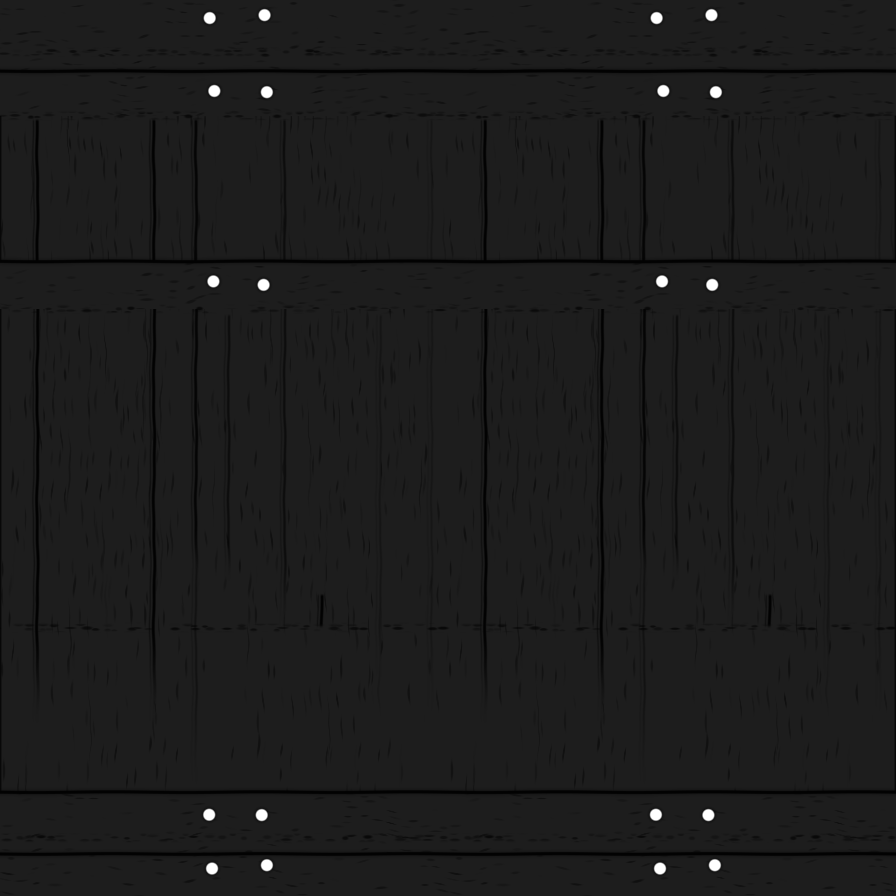
A Shadertoy shader for this texture:

```glsl
// Dark timber wall: upright boards between horizontal rails, fixed by pale bolts.
// Two repeats across, one down. Grain is stretched cellular noise, bent by
// layered sines; joints, seams and bolts are distance functions.

const vec3 WOOD  = vec3(0.112);
const vec3 GRAIN = vec3(0.05);
const vec3 GAP   = vec3(0.008);
const vec3 BOLT  = vec3(1.0);

const float TAU = 6.28319;
const float TILE = 0.5;             // width of one repeat
const float SEAM_WIDTH = 0.0019;    // half widths
const float JOINT_WIDTH = 0.0016;
const float BOLT_RADIUS = 0.0066;
const float BOLT_X = 0.2367;
const float BOLT_GAP = 0.0586;

// Heights of the deep seams, the worn rail edges and the bolt rows
const float SEAMS[4] = float[](0.9206, 0.7083, 0.1159, 0.0469);
const float WORN[5] = float[](0.942, 0.871, 0.655, 0.2995, 0.065);
const float BOLT_ROWS[5] = float[](0.9815, 0.8978, 0.684, 0.0905, 0.0325);

// Board joints: x, top, bottom, strength
const vec4 JOINTS[9] = vec4[](
    vec4(0.0417, 0.868, 0.19, 1.0), vec4(0.1719, 0.868, 0.19, 1.0),
    vec4(0.2188, 0.868, 0.33, 0.9), vec4(0.2188, 0.868, 0.12, 0.4),
    vec4(0.3177, 0.868, 0.29, 0.6), vec4(0.2552, 0.650, 0.35, 0.6),
    vec4(0.3594, 0.338, 0.298, 1.0), vec4(0.4245, 0.650, 0.24, 0.3),
    vec4(0.4818, 0.868, 0.20, 0.25));

float hash(vec2 p, float seed) {
    return fract(sin(dot(p, vec2(127.1, 311.7)) + seed * 74.7) * 43758.5);
}

// Antialiased line of half width w at distance d
float line(float d, float w) {
    float px = 1.0 / iResolution.y;
    return 1.0 - smoothstep(w - px, w + px, abs(d));
}

// Cellular flecks: one soft ellipse per cell, wrapped to the repeat
float flecks(vec2 p, vec2 cells, vec2 size, float density, float seed) {
    vec2 g = p * cells;
    float ink = 0.0;
    for (int j = -1; j <= 1; j++)
    for (int i = -1; i <= 1; i++) {
        vec2 id = floor(g) + vec2(i, j);
        vec2 key = mod(id, vec2(cells.x * TILE, cells.y));
        vec2 rnd = vec2(hash(key, seed), hash(key, seed + 1.0));
        vec2 d = (g - id - 0.15 - 0.7 * rnd) / cells;
        vec2 radius = size * mix(vec2(0.5), vec2(1.0), rnd.yx);
        float chance = hash(key, seed + 2.0);
        float tone = mix(0.3, 1.0, hash(key, seed + 3.0));
        float shape = 1.0 - smoothstep(0.4, 1.2, length(d / radius));
        ink = max(ink, shape * tone * smoothstep(chance, chance + 0.08, density));
    }
    return ink;
}

// Upright grain, denser in some boards and sparser toward the foot
float boardGrain(vec2 p) {
    float x = p.x / TILE * TAU;
    float density = 0.36 + 0.13 * sin(x * 2.0 - 1.4) + 0.09 * sin(x * 5.0 + p.y * 9.0);
    density *= mix(0.65, 1.0, smoothstep(0.22, 0.36, p.y));
    p.x += 0.0012 * sin(p.y * 61.0) + 0.0006 * sin(p.y * 173.0);
    float fine = flecks(p, vec2(128, 34), vec2(0.0018, 0.015), density, 1.0);
    float cracks = flecks(p, vec2(48, 12), vec2(0.0014, 0.045), density * 0.6, 7.0);
    return max(fine, 0.75 * cracks);
}

// Horizontal grain with slow waves
float railGrain(vec2 p) {
    float x = p.x / TILE * TAU;
    float density = 0.3 + 0.14 * sin(x * 2.0 + p.y * 40.0);
    p.y += 0.004 * sin(x * 3.0 + p.y * 30.0) + 0.0015 * sin(x * 8.0);
    return flecks(p, vec2(60, 130), vec2(0.0085, 0.0019), density, 13.0);
}

// Broken dark dashes along the worn edges
float wornEdges(vec2 p) {
    float near = 0.0;
    for (int i = 0; i < 5; i++)
        near = max(near, 1.0 - smoothstep(0.001, 0.006, abs(p.y - WORN[i])));
    return near * flecks(p, vec2(80, 220), vec2(0.0075, 0.0026), 0.6, 23.0);
}

// Board joints: a dark core beside a thinner line, tapering at the foot
float joints(vec2 p) {
    float x = mod(p.x, TILE) + 0.0006 * sin(p.y * 47.0) + 0.0003 * sin(p.y * 131.0);
    float ink = 0.0;
    for (int i = 0; i < 9; i++) {
        vec4 j = JOINTS[i];
        float span = smoothstep(j.z, mix(j.z, j.y, 0.16), p.y)
                   * (1.0 - smoothstep(j.y - 0.004, j.y, p.y));
        float core = line(x - j.x, JOINT_WIDTH * mix(0.5, 1.0, j.w));
        float side = 0.5 * line(x - j.x + 0.0042, 0.0007);
        ink = max(ink, span * j.w * max(core, side));
    }
    float border = min(p.x, 1.0 - p.x);
    return max(ink, 0.8 * line(border, 0.0015));
}

float seams(vec2 p) {
    float y = p.y + 0.0004 * sin(p.x * TAU * 6.0);
    float ink = 0.0;
    for (int i = 0; i < 4; i++) {
        float shade = 0.3 * (1.0 - smoothstep(0.0, 0.006, abs(y - SEAMS[i])));
        ink = max(ink, max(shade, line(y - SEAMS[i], SEAM_WIDTH)));
    }
    return ink;
}

// Distance to the nearest bolt; each row has its own shift, spread and tilt
float boltDistance(vec2 p) {
    float nearest = 1.0, column = floor(p.x / TILE);
    for (int i = 0; i < 10; i++) {
        float row = float(i / 2), side = float(i % 2);
        float shift = (0.0033 + 0.0015 * column) * sin(1.8 * row - 0.93);
        float spread = BOLT_GAP + 0.0026 * cos(TAU * 0.25 * row);
        float tilt = 0.0039 * sin(1.35 * row - 1.0) * (0.5 - side);
        vec2 centre = vec2(BOLT_X + shift + side * spread, BOLT_ROWS[int(row)] + tilt);
        nearest = min(nearest, length(vec2(mod(p.x, TILE), p.y) - centre));
    }
    return nearest - BOLT_RADIUS;
}

void mainImage(out vec4 fragColor, in vec2 fragCoord) {
    vec2 p = fragCoord / iResolution.xy;
    bool rail = p.y > WORN[1] || p.y < SEAMS[2] || (p.y > WORN[2] && p.y < SEAMS[1]);

    float grain = rail ? railGrain(p) : boardGrain(p);
    vec3 color = mix(WOOD, GRAIN, 0.8 * grain);
    color = mix(color, GAP, 0.75 * wornEdges(p));
    color = mix(color, GAP, rail ? 0.0 : joints(p));
    color = mix(color, GAP, seams(p));

    float d = boltDistance(p);
    color *= 1.0 - 0.35 * (1.0 - smoothstep(0.0, 0.004, d));
    color = mix(color, BOLT, line(max(d, -BOLT_RADIUS) + BOLT_RADIUS, BOLT_RADIUS));
    fragColor = vec4(color, 1.0);
}
```
